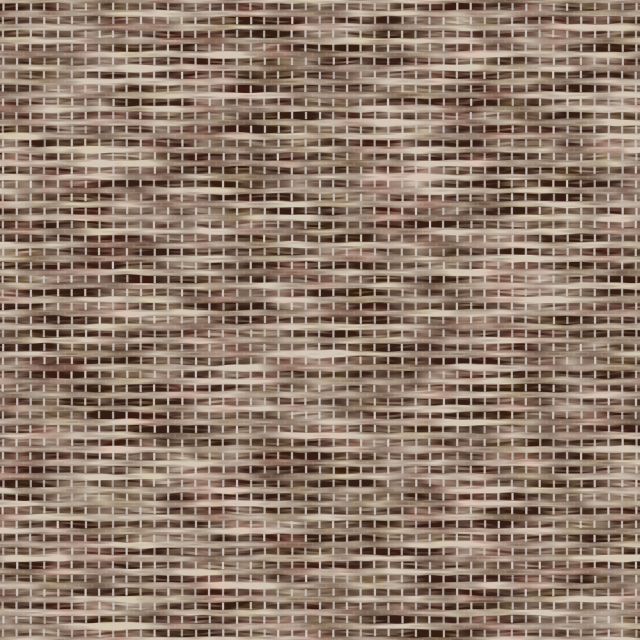
Reproduce this texture procedurally as a three.js fragment shader.

```glsl
varying vec2 vUv;

const float TAU = 6.28318;
const vec2 WEAVE = vec2(46.5, 47.0);       // warp columns, weft rows
const float WARP_PHASE = 0.22;             // first warp position, in columns
const vec2 STITCH_HALF = vec2(0.08, 0.27); // visible warp stitch, in cells
const float GAP_HALF = 0.25;               // half height of the recessed yarn
const float FIBRES = 6.0;                  // fibres per weft row
const float YARN_RATE = 2.2;               // colour changes along a yarn
const float FIBRE_RATE = 4.5;              // colour changes along a fibre
const vec2 DRIFT_RATE = vec2(1.3, 0.45);   // broad tone drift, across and per row
const float DRIFT = 0.13;

const vec3 UMBER = vec3(0.20, 0.115, 0.08);
const vec3 TAUPE = vec3(0.52, 0.435, 0.375);
const vec3 LINEN = vec3(0.83, 0.785, 0.725);
const vec3 WARP = vec3(0.83, 0.80, 0.775);
const vec3 RUST_SHIFT = vec3(0.03, -0.012, -0.014);
const vec3 OCHRE_SHIFT = vec3(0.010, 0.004, -0.028);

float hash(float n) {
  return fract(sin(n * 12.9898 + 4.137) * 43758.5);
}

// Layered sines with a random phase and pitch per strand, about -1 to 1
float streak(float x, float id) {
  float sum = 0.0;
  float rate = TAU;
  float weight = 0.55;
  for (int i = 0; i < 3; i++) {
    float seed = id * 3.0 + float(i);
    float pitch = rate * (0.75 + 0.5 * hash(seed + 71.3));
    sum += weight * sin(x * pitch + TAU * hash(seed));
    rate *= 2.3;
    weight *= 0.7;
  }
  return sum;
}

// Fine strands blended softly into their neighbours
float fibres(float x, float y) {
  float id = floor(y);
  float blend = smoothstep(0.2, 0.8, fract(y));
  return mix(streak(x, id), streak(x, id + 1.0), blend);
}

vec3 yarnColour(float tone) {
  vec3 low = mix(UMBER, TAUPE, clamp(tone * 2.0, 0.0, 1.0));
  return mix(low, LINEN, clamp(tone * 2.0 - 1.0, 0.0, 1.0));
}

// Soft rectangle around the centre of a repeating cell
float stitch(vec2 offset, vec2 halfSize) {
  vec2 edge = 1.0 - smoothstep(halfSize - 0.055, halfSize + 0.055, abs(offset));
  return edge.x * edge.y;
}

void main() {
  vec2 cell = vUv * WEAVE;
  float row = floor(cell.y);
  float raisedId = floor(cell.y + 0.5);
  float height = fract(cell.y) - 0.5;

  // Slight wander of the weft, and slanting fibres within it
  float wander = 0.045 * streak(vUv.x * 3.0, row + 300.0);
  float slant = 0.8 * sin(vUv.x * 40.0 + TAU * hash(row + 17.0)) * (1.0 - 2.0 * abs(height));
  float fibre = fibres(vUv.x * FIBRE_RATE, cell.y * FIBRES + slant + 900.0);
  float drift = DRIFT * fibres(vUv.x * DRIFT_RATE.x, cell.y * DRIFT_RATE.y + 60.0);

  // Recessed dark yarn alternates with a raised pale yarn
  float gapHalf = GAP_HALF + 0.06 * streak(vUv.x * 3.5, row + 500.0);
  float gap = 1.0 - smoothstep(gapHalf - 0.07, gapHalf + 0.07, abs(height + wander));
  float darkTone = 0.29 + 0.30 * streak(vUv.x * YARN_RATE, row + 100.0) + 0.25 * fibre;
  float paleTone = 0.74 + 0.24 * streak(vUv.x * YARN_RATE, raisedId + 200.0) + 0.15 * fibre;
  float crown = 0.5 - abs(height);
  paleTone += 0.06 - 2.2 * crown * crown;
  vec3 colour = yarnColour(mix(paleTone, darkTone, gap) + drift);

  // Rust and ochre dye drifting along the fibres
  float dye = streak(vUv.x * 2.5, mix(raisedId, row, step(0.5, gap)) + 700.0);
  colour += RUST_SHIFT * max(dye, 0.0) + OCHRE_SHIFT * max(-dye, 0.0);

  // Faint half-step warp crossings on the raised yarn
  float across = fract(cell.x - WARP_PHASE + 0.5) - 0.5;
  float column = floor(cell.x - WARP_PHASE + 0.5);
  float halfStep = fract(cell.x - WARP_PHASE) - 0.5;
  float raisedHeight = fract(cell.y + 0.5) - 0.5;
  float crossing = stitch(vec2(halfStep, raisedHeight), vec2(0.07, 0.14));
  colour = mix(colour, WARP, 0.15 * crossing);

  // Bright warp stitches over the recessed yarn
  float seed = column * 7.31 + row * 3.17;
  vec2 offset = vec2(across + 0.07 * (hash(seed) - 0.5), height + wander);
  float wear = 0.68 + 0.30 * hash(seed + 41.0);
  colour = mix(colour, WARP * (0.94 + 0.08 * hash(seed + 9.0)), wear * stitch(offset, STITCH_HALF));

  gl_FragColor = vec4(clamp(colour, 0.0, 1.0), 1.0);
}
```
